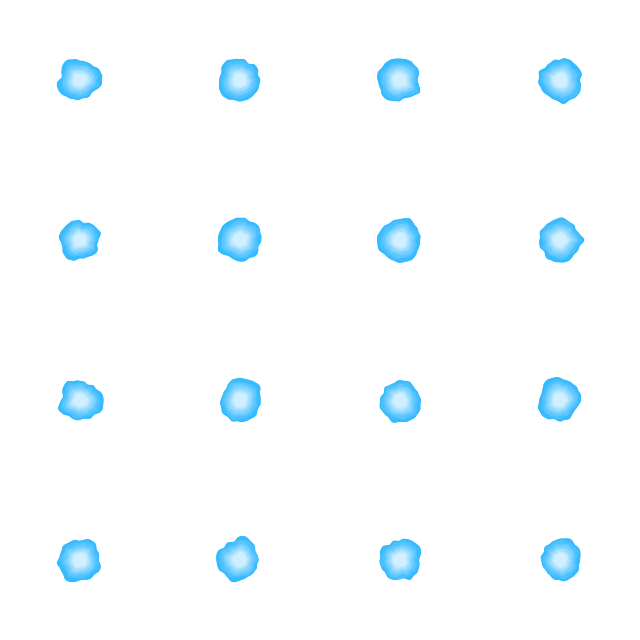
Write a three.js fragment shader that draws this pattern.

```glsl
// A 4 by 4 grid of small ragged blue blobs on white, each with its own outline.
// Every blob is a stack of nested layers, from a blue rim to a pale core, whose
// radius is bent by noise that wraps around the angle.

#define REPEATS 4.0
#define LAYERS 9
#define RADIUS 0.131
#define CORE_SCALE 0.32
#define LUMP 0.22
#define ROUGH 0.13
#define LAYER_ROUGH 0.12
#define EDGE 0.0035
#define CORE_WHITE 0.77
#define RIM_COLOR vec3(0.22, 0.73, 1.0)
#define PAPER vec3(1.0)

varying vec2 vUv;

const float TAU = 6.2831853;

float hash(vec2 p) {
  return fract(sin(dot(p, vec2(127.1, 311.7))) * 43758.5453);
}

// Value noise around a circle: turn is 0 to 1, centred on zero
float ringNoise(float turn, float count, float seed) {
  float x = turn * count;
  float i = floor(x);
  float f = fract(x);
  float a = hash(vec2(mod(i, count), seed));
  float b = hash(vec2(mod(i + 1.0, count), seed));
  return mix(a, b, f * f * (3.0 - 2.0 * f)) - 0.5;
}

void main() {
  // Cell and polar position within it
  vec2 grid = vUv * REPEATS;
  vec2 cell = mod(floor(grid), REPEATS);
  vec2 p = fract(grid) - 0.5;
  float dist = length(p);
  float turn = fract(atan(p.y, p.x + 1e-6) / TAU);
  float seed = 1.0 + cell.x + cell.y * REPEATS;

  // Outline shared by all layers of one blob
  float outline = 1.0 + LUMP * ringNoise(turn, 9.0, seed)
                      + ROUGH * ringNoise(turn, 23.0, seed + 20.0);

  // Paint from the rim inward
  vec3 color = PAPER;
  for (int i = 0; i < LAYERS; i++) {
    float s = float(i) / float(LAYERS - 1);
    float wobble = LAYER_ROUGH * ringNoise(turn, 17.0, seed + 40.0 + 20.0 * float(i));
    float radius = RADIUS * mix(1.0, CORE_SCALE, pow(s, 0.8)) * (outline + wobble);
    float cover = 1.0 - smoothstep(-EDGE, EDGE, dist - radius);
    color = mix(color, mix(RIM_COLOR, vec3(1.0), CORE_WHITE * s), cover);
  }

  gl_FragColor = vec4(color, 1.0);
}
```
